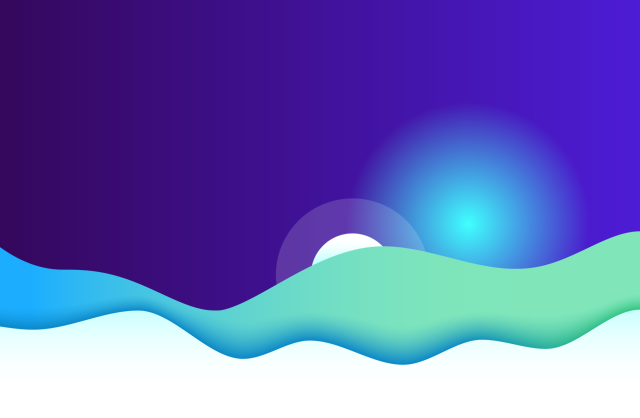
This background is drawn by a Shadertoy shader. Its source:

```glsl
// Violet night sky with a cyan glow, a haloed rising moon and two flowing waves.

// Eased step from 0 at a to 1 at b; skew shifts its midpoint.
float bend(float x, float a, float b, float skew) {
    float t = clamp((x - a) / (b - a), 0.0, 1.0);
    return smoothstep(0.0, 1.0, pow(t, skew));
}

float hillHeight(float x) {
    float leftRise = max(1.0 - x / 0.098, 0.0);
    return 0.2318 + 0.0352 * leftRise * leftRise
        - 0.0638 * bend(x, 0.098, 0.335, 1.35)
        + 0.1003 * bend(x, 0.341, 0.599, 0.8)
        - 0.0352 * bend(x, 0.599, 0.805, 1.0)
        + 0.0586 * bend(x, 0.805, 1.0, 1.15);
}

float foamHeight(float x) {
    return 0.1523
        - 0.0143 * smoothstep(-0.078, 0.052, x)
        + 0.0299 * smoothstep(0.052, 0.216, x)
        - 0.0755 * smoothstep(0.216, 0.380, x)
        + 0.0286 * smoothstep(0.380, 0.484, x)
        - 0.0378 * smoothstep(0.484, 0.630, x)
        + 0.0391 * smoothstep(0.630, 0.753, x)
        - 0.0143 * smoothstep(0.753, 0.853, x)
        + 0.0612 * smoothstep(0.853, 1.0, x);
}

void mainImage(out vec4 fragColor, in vec2 fragCoord) {
    // The canvas width is one unit.
    vec2 p = fragCoord / iResolution.x;
    float soft = 0.75 / iResolution.x;

    // Sky and glow
    vec3 color = mix(vec3(0.205, 0.03, 0.36), vec3(0.30, 0.11, 0.84), p.x);
    float glow = max(1.0 - distance(p, vec2(0.732, 0.3034)) / 0.19, 0.0);
    color = mix(color, vec3(0.25, 1.0, 1.0), glow);

    // Moon and halo
    float moonDist = distance(p, vec2(0.5508, 0.2233));
    float halo = 1.0 - smoothstep(-soft, soft, moonDist - 0.1198);
    float moon = 1.0 - smoothstep(-soft, soft, moonDist - 0.0651);
    vec3 moonColor = mix(vec3(0.76, 1.0, 1.0), vec3(1.0), smoothstep(0.235, 0.28, p.y));
    color = mix(color, vec3(1.0), 0.16 * halo);
    color = mix(color, moonColor, moon);

    // Hill wave, shaded along its lower edge
    float foam = foamHeight(p.x);
    float left = 1.0 - clamp((p.x - 0.05) / 0.75, 0.0, 1.0);
    vec3 hillColor = mix(vec3(0.50, 0.90, 0.73), vec3(0.11, 0.68, 1.0), left * left);
    vec3 shadeColor = mix(vec3(0.04, 0.53, 0.78), vec3(0.20, 0.77, 0.50),
                          smoothstep(0.65, 1.0, p.x));
    float band = mix(0.062, 0.026, smoothstep(0.08, 0.17, foam));
    float shade = pow(clamp(1.0 - (p.y - foam) / band, 0.0, 1.0), 1.5);
    hillColor = mix(hillColor, shadeColor, shade);
    color = mix(hillColor, color, smoothstep(-soft, soft, p.y - hillHeight(p.x)));

    // Pale foreground wave
    float tint = clamp((p.y - 0.04) / 0.13, 0.0, 1.0);
    vec3 foamColor = mix(vec3(1.0), vec3(0.78, 1.0, 1.0), tint * tint);
    color = mix(foamColor, color, smoothstep(-soft, soft, p.y - foam));

    fragColor = vec4(color, 1.0);
}
```
